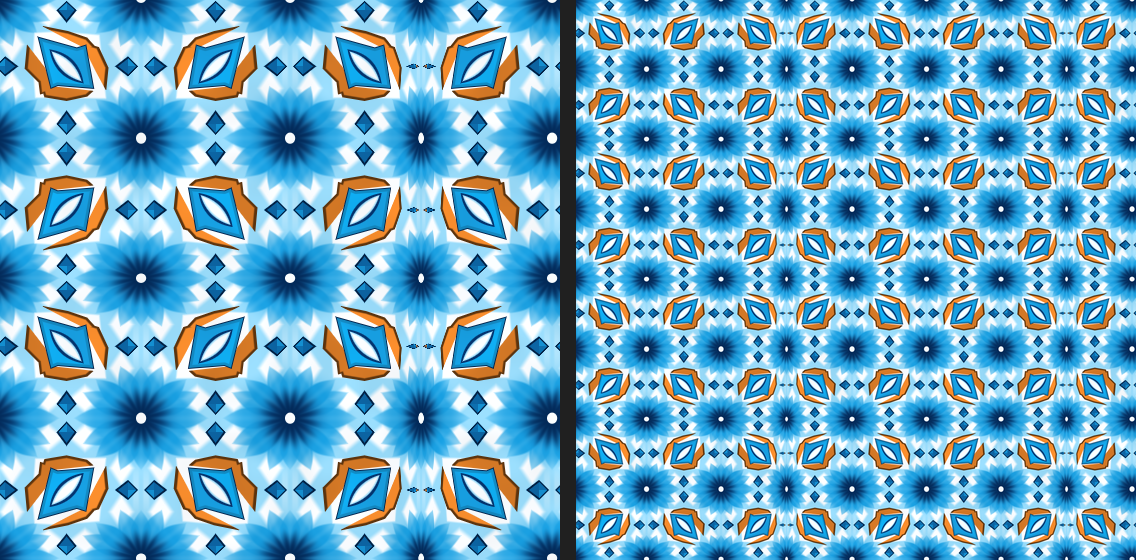
Left, the tile; right, the same tile 2 across and 2 down.
Give the GLSL for this pattern, as a Shadertoy shader.

```glsl
// Mirrored blue flowers with faceted gems in orange frames, four by four, tiling.
#define CANVAS 768.0
#define CELL vec2(102.2, 96.0)
#define WIDE_COLUMN 204.33
#define NARROW_COLUMN 155.0
#define ROW_PAIR vec2(187.0, 197.0)
#define PETAL_WIDTH 15.0
#define DOT_RADIUS 7.0
#define OUTLINE 1.3
#define WASH 0.05

const vec3 WHITE = vec3(0.98, 0.99, 1.0);
const vec3 SKY = vec3(0.60, 0.86, 0.98);
const vec3 BLUE = vec3(0.09, 0.62, 0.88);
const vec3 NAVY = vec3(0.01, 0.20, 0.43);
const vec3 ORANGE = vec3(0.90, 0.51, 0.16);
const vec3 BROWN = vec3(0.36, 0.20, 0.05);

float fill(float d) { return clamp(0.5 - d * iResolution.y / CANVAS, 0.0, 1.0); }
float soft(float d, float w) { return 1.0 - smoothstep(-w, w, d); }
float hash(vec2 p) { return fract(sin(dot(p, vec2(27.17, 61.73))) * 4375.5); }

// Value noise that wraps after n cells
float noise(vec2 p, float n) {
    vec2 i = floor(p), f = fract(p);
    f = f * f * (3.0 - 2.0 * f);
    vec2 a = mod(i, n), b = mod(i + 1.0, n);
    return mix(mix(hash(a), hash(vec2(b.x, a.y)), f.x),
               mix(hash(vec2(a.x, b.y)), hash(b), f.x), f.y);
}

// Signed distance to a six-cornered polygon
float hexagon(vec2 p, vec2 a, vec2 b, vec2 c, vec2 d, vec2 e, vec2 f) {
    vec2 v[6] = vec2[6](a, b, c, d, e, f);
    float dist = 1e6, side = 1.0;
    for (int i = 0, j = 5; i < 6; j = i, i++) {
        vec2 edge = v[j] - v[i], w = p - v[i];
        vec2 g = w - edge * clamp(dot(w, edge) / dot(edge, edge), 0.0, 1.0);
        dist = min(dist, dot(g, g));
        bvec3 cross3 = bvec3(p.y >= v[i].y, p.y < v[j].y, edge.x * w.y > edge.y * w.x);
        if (all(cross3) || !any(cross3)) side = -side;
    }
    return side * sqrt(dist);
}

// Four bent strips around the gem
float frame(vec2 p) {
    float l = hexagon(p, vec2(-54, -29), vec2(-57, 3), vec2(-38, 22), vec2(-36, 38), vec2(-18, 33), vec2(-30, 2));
    float t = hexagon(p, vec2(-32, -55), vec2(2, -48), vec2(28, -39), vec2(38, -28), vec2(24, -26), vec2(4, -36));
    float r = hexagon(p, vec2(24, -32), vec2(44, -26), vec2(57, 2), vec2(54, 32), vec2(40, 6), vec2(28, -18));
    float b = hexagon(p, vec2(-34, 30), vec2(-30, 42), vec2(0, 47), vec2(28, 41), vec2(36, 34), vec2(-18, 28));
    return min(min(l, t), min(r, b));
}

float lens(vec2 p, float len, float width) {
    return (abs(p.y) - width * (1.0 - p.x * p.x / (len * len))) * 0.85;
}

vec3 flower(vec2 q) {
    float r = length(q), angle = atan(q.y, q.x);
    vec3 col = mix(BLUE, SKY, smoothstep(15.0, 82.0, length(q * vec2(0.9, 1.1))));
    // Pale facets between the petals
    vec2 upper = abs(q - vec2(27, 66)), outer = abs(q - vec2(77, 25));
    float facet = min(upper.x * 1.2 + upper.y * 0.8, outer.x * 0.9 + outer.y * 1.1) - 19.0;
    col = mix(col, WHITE, soft(facet, 6.0));
    col = mix(col, mix(SKY, WHITE, 0.4), 0.6 * soft(abs(q.x - 7.0) - 4.0, 2.0) * smoothstep(55.0, 90.0, q.y));
    // Petals fanned over a quarter turn; odd ones lie underneath
    for (int i = 0; i < 5; i++) {
        float k = float(i < 2 ? 2 * i + 1 : 2 * i - 4);
        float turn = k * 0.3927 - (k == 2.0 ? 0.1 : 0.0);
        vec2 dir = vec2(cos(turn), sin(turn));
        float t = dot(q, dir) / mix(94.0, 70.0, k / 4.0);
        float s = abs(dot(q, vec2(-dir.y, dir.x)));
        float w = PETAL_WIDTH * sin(3.1416 * pow(clamp(t, 0.0, 1.0), 1.2));
        vec3 tint = mix(NAVY, BLUE, smoothstep(0.1, 0.62, t));
        tint = mix(tint, SKY, 0.65 * smoothstep(0.65, 1.05, t) + 0.12 * soft(s - 3.0, 3.0));
        col = mix(col, tint, (k == 2.0 ? 0.95 : 0.75) * soft(s - w + 1.5, 2.0));
    }
    // Dark rayed heart and white eye
    float heart = 1.0 - smoothstep(6.0, 43.0, r + 5.0 * cos(angle * 16.0) * smoothstep(5.0, 30.0, r));
    col = mix(col, NAVY * 0.8, heart);
    return mix(col, WHITE, fill(r - DOT_RADIUS));
}

// Small faceted stone pointing at the mirror line
vec3 kite(vec3 col, float along, float across, vec3 tint) {
    float side = abs(across);
    float d = max(side - (along - 4.0), side * 0.79 + (along - 18.0) * 0.61 - 11.0);
    vec3 stone = mix(tint, NAVY, along > 18.0 ? 0.55 : 0.15 + 0.3 * step(0.0, across));
    stone = mix(stone, NAVY * 0.6, fill(abs(d + OUTLINE) - OUTLINE));
    return mix(col, stone, fill(d));
}

vec3 gem(vec3 col, vec2 p) {
    float halo = hexagon(p, vec2(-43, -45), vec2(-10, -47), vec2(44, -42), vec2(53, 43), vec2(-42, 42), vec2(-46, -10));
    col = mix(col, WHITE, soft(halo - 1.0, 2.0));
    vec3 band = mix(ORANGE * 0.92, ORANGE * 1.08, smoothstep(-40.0, 40.0, p.x - p.y));
    band = mix(band, BROWN, soft(-frame(p * 1.07), 1.5));
    col = mix(col, band, fill(frame(p) - 0.5));
    float body = hexagon(p, vec2(-40, -41), vec2(14, -26), vec2(27, -30), vec2(38, 31), vec2(-12, 27), vec2(-22, 31));
    vec2 axis = vec2(p.x + p.y, p.y - p.x) * 0.7071;
    vec3 face = mix(BLUE, vec3(0.06, 0.68, 0.95), smoothstep(-8.0, 8.0, axis.y));
    face = mix(face, BLUE * 0.75, 0.6 * soft(-body - 5.0, 1.0));
    face = mix(face, NAVY, fill(lens(axis, 33.0, 12.0)));
    face = mix(face, SKY, fill(lens(axis, 29.0, 8.0)));
    face = mix(face, WHITE, soft(lens(axis, 26.0, 6.0), 1.5));
    face = mix(face, NAVY * 0.7, fill(-body - OUTLINE));
    return mix(col, face, fill(body));
}

void mainImage(out vec4 fragColor, in vec2 fragCoord) {
    vec2 uv = fragCoord / iResolution.xy;
    vec2 p = mod(vec2(uv.x, 1.0 - uv.y) * CANVAS + vec2(113, 96), CANVAS);
    // Three wide columns and a narrow one; rows alternate in height
    float column = min(floor(p.x / WIDE_COLUMN), 3.0);
    float narrow = step(2.5, column);
    float y = mod(p.y, ROW_PAIR.x + ROW_PAIR.y), row = step(ROW_PAIR.x, y);
    vec2 size = vec2(mix(WIDE_COLUMN, NARROW_COLUMN, narrow), mix(ROW_PAIR.x, ROW_PAIR.y, row));
    vec2 q = abs(vec2(p.x - column * WIDE_COLUMN, y - row * ROW_PAIR.x) - 0.5 * size);
    // Squeeze only the flower heart so that gems keep their size
    vec2 rest = 1.0 - min(q / 55.0, 1.0);
    q += (CELL - 0.5 * size) * (1.0 - rest * rest);
    vec2 g = (q - CELL) * (1.0 - 2.0 * vec2(mod(column, 2.0), row));

    vec3 col = flower(q);
    col = kite(col, q.x, g.y * (1.0 + 2.5 * narrow), mix(BLUE, ORANGE, narrow * step(q.x, 14.0)));
    col = kite(col, q.y, g.x, BLUE);
    col = gem(col, g);
    col *= 1.0 + WASH * (noise(uv * 24.0, 24.0) - 0.5);
    fragColor = vec4(clamp(col, 0.0, 1.0), 1.0);
}
```
